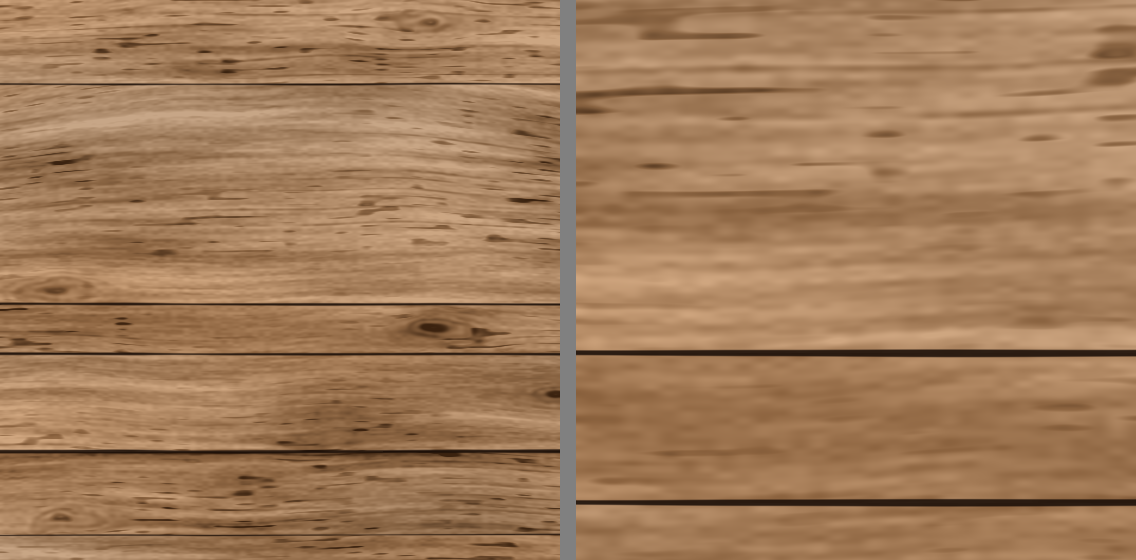
Left: the whole. Right: its middle third, enlarged.
This texture is drawn by a WebGL 2 fragment shader. Its source:

```glsl
#version 300 es
precision highp float;
// Weathered timber boards laid horizontally, each with its own grain and knot.
// Stretched value noise gives the grain; knots bend it, stains and seams darken
// it, and the resulting tone is looked up in a three-colour brown ramp.

#define BASE_TONE 0.76
#define BROAD_CONTRAST 0.34
#define STREAK_CONTRAST 0.42
#define FIBRE_CONTRAST 0.34
#define LINE_DEPTH 0.27
#define FLECK_DEPTH 0.35
#define BAND_DEPTH 0.36
#define STAIN_DEPTH 0.55
#define KNOT_DEPTH 0.36
#define GRAIN_ARCH 0.42
#define GRAIN_WARP 0.022

uniform vec2 u_resolution;
out vec4 fragColor;

const vec3 DARK = vec3(0.23, 0.135, 0.06);
const vec3 MIDDLE = vec3(0.54, 0.39, 0.255);
const vec3 LIGHT = vec3(0.80, 0.65, 0.51);
const vec3 SEAM = vec3(0.10, 0.055, 0.03);

// Each board: lower edge, knot x, knot y, width of the seam below it.
const int BOARDS = 6;
const vec4 boards[BOARDS] = vec4[BOARDS](
    vec4(0.000, -1.00, 0.020, 0.0000),
    vec4(0.045, 0.120, 0.072, 0.0018),
    vec4(0.194, 1.000, 0.290, 0.0052),
    vec4(0.368, 0.783, 0.410, 0.0036),
    vec4(0.457, 0.100, 0.480, 0.0036),
    vec4(0.850, 0.760, 0.963, 0.0026));

float hash(vec2 p) {
    vec3 q = fract(p.xyx * 0.1031);
    q += dot(q, q.yzx + 33.33);
    return fract((q.x + q.y) * q.z);
}

float noise(vec2 p) {
    vec2 cell = floor(p), f = fract(p);
    f = f * f * (3.0 - 2.0 * f);
    return mix(mix(hash(cell), hash(cell + vec2(1, 0)), f.x),
               mix(hash(cell + vec2(0, 1)), hash(cell + vec2(1, 1)), f.x), f.y);
}

// Noise centred on zero, sampled at a given frequency along and across the grain.
float grain(vec2 p, float along, float across) {
    return noise(p * vec2(along, across) + across) - 0.5;
}

void main() {
    vec2 p = gl_FragCoord.xy / u_resolution;
    float pixel = 1.0 / u_resolution.y;
    float seamY = p.y + 0.0025 * grain(p, 5.0, 2.0);

    // Find the board and its upper edge
    int id = 0;
    for (int i = 1; i < BOARDS; i++) if (seamY > boards[i].x) id = i;
    vec4 board = boards[id];
    vec4 above = id < BOARDS - 1 ? boards[id + 1] : vec4(1.0, 0.0, 0.0, 0.002);
    float height = above.x - board.x;
    float level = (p.y - board.x) / height;

    // Bend the grain: arch over the board, slow waves, spread around the knot
    vec2 toKnot = p - board.yz;
    float knotSize = mix(0.8, 1.3, hash(vec2(id, 7)));
    vec2 k = toKnot / (knotSize * vec2(0.055, 0.018));
    k += 0.7 * vec2(grain(p, 25.0, 30.0), grain(p, 18.0, 45.0));
    float spread = exp(-0.3 * dot(k, k));
    vec2 g = p;
    g.y += GRAIN_ARCH * height * level * (p.x - 0.5) * (p.x - 0.5);
    g.y += GRAIN_WARP * (grain(p, 2.5, 4.0) + 0.4 * grain(p, 7.0, 11.0));
    g.y -= 0.6 * toKnot.y * spread;
    g += float(id) * vec2(3.7, 1.3);

    // Broad shade, streaks and fibres
    float tone = BASE_TONE + 0.10 * (p.y - 0.6);
    tone += BROAD_CONTRAST * (0.6 * grain(g, 2.0, 14.0) + 0.5 * grain(g, 5.0, 8.0));
    tone += STREAK_CONTRAST * (0.6 * grain(g, 2.2, 48.0) + 0.5 * grain(g, 4.0, 105.0));
    tone += FIBRE_CONTRAST * (0.5 * grain(g, 14.0, 210.0) + 0.4 * grain(g, 90.0, 260.0));

    // Thin growth lines and short pores, gathered in patches
    float patches = smoothstep(-0.18, 0.25, grain(g, 2.5, 10.0));
    float line = 1.0 - smoothstep(0.0, 0.14, abs(grain(g, 1.3, 62.0)));
    tone -= LINE_DEPTH * line * patches * (0.7 + grain(g, 30.0, 90.0));
    tone -= FLECK_DEPTH * smoothstep(0.22, 0.46, grain(g, 22.0, 190.0)) * (0.3 + patches);

    // Dark weathered bands at even steps, broken up along their length
    for (int i = 0; i < 3; i++) {
        float offset = (g.y - float(id) * 1.3 - 0.54 - 0.185 * float(i)
                        - 0.25 * GRAIN_WARP) / (0.015 - 0.004 * float(i));
        float broken = 0.55 + 0.8 * grain(g, 3.0, 70.0) + 0.5 * grain(g, 9.0, 150.0);
        tone -= BAND_DEPTH * exp(-offset * offset) * max(broken, 0.0);
    }

    // Stain below wide seams and a pale worn edge above each seam
    float stain = smoothstep(0.0022, 0.0056, above.w) * exp(-(above.x - p.y) / 0.018);
    tone -= STAIN_DEPTH * stain * (0.75 + 1.1 * grain(g, 3.0, 80.0));
    tone += 0.12 * exp(-pow((p.y - board.x - 0.008) / 0.006, 2.0));

    // Knot: soft shadow, uneven rings and a dark heart
    float radius = length(k);
    float rings = 0.5 + 0.5 * sin(radius * 9.0 + 4.0 * grain(p, 30.0, 60.0));
    tone -= KNOT_DEPTH * exp(-0.6 * radius * radius) * (0.35 + 0.65 * rings);
    tone -= 0.25 * exp(-9.0 * radius * radius);

    // Colour ramp with a slight drift between reddish and grey
    tone = clamp(tone, 0.0, 1.0);
    vec3 color = mix(DARK, MIDDLE, smoothstep(0.0, 0.5, tone) * 0.5 + min(tone, 0.5));
    color = mix(color, LIGHT, max(tone - 0.5, 0.0) * 2.0);
    color *= 1.0 + vec3(0.05, 0.0, -0.07) * grain(g, 2.0, 6.0);

    // Seams
    for (int i = 1; i < BOARDS; i++) {
        float halfWidth = 0.5 * boards[i].w * (1.0 + 0.9 * grain(p, 9.0, 3.0));
        float gap = abs(seamY - boards[i].x) - halfWidth;
        color = mix(color, SEAM, 0.88 * (1.0 - smoothstep(-pixel, pixel, gap)));
    }
    fragColor = vec4(color, 1.0);
}
```
